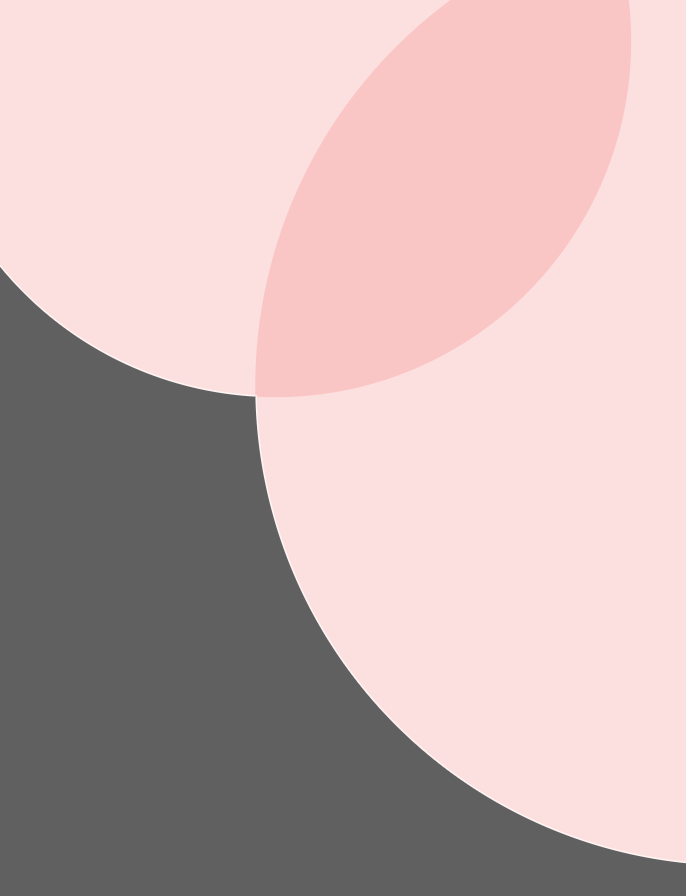
This background is drawn by a Shadertoy shader. Its source:

```glsl
// Lengths are fractions of the canvas height
const vec2  UPPER_CENTER = vec2(0.3073, 0.9538);
const float UPPER_RADIUS = 0.3971;
const vec2  LOWER_CENTER = vec2(0.8201, 0.5690);
const float LOWER_RADIUS = 0.5352;
const float RIM_WIDTH    = 0.0018;
const float RIM_STRENGTH = 0.75;

const vec3 GRAY    = vec3(0.376);
const vec3 BLUSH   = vec3(0.988, 0.876, 0.873);
const vec3 ROSE    = vec3(0.977, 0.775, 0.771);
const vec3 RIM     = vec3(1.0, 0.985, 0.98);

float circleDistance(vec2 p, vec2 center, float radius) {
    return length(p - center) - radius;
}

// Coverage of the inside of a shape, softened over one pixel
float coverage(float distanceToEdge) {
    return clamp(0.5 - distanceToEdge * iResolution.y, 0.0, 1.0);
}

void mainImage(out vec4 fragColor, in vec2 fragCoord) {
    vec2 p = fragCoord / iResolution.y;

    float upper = circleDistance(p, UPPER_CENTER, UPPER_RADIUS);
    float lower = circleDistance(p, LOWER_CENTER, LOWER_RADIUS);
    float outline = min(upper, lower);
    float overlap = max(upper, lower);

    // Both discs, with a deeper tint where they cross
    vec3 discs = mix(BLUSH, ROSE, coverage(overlap));

    // Thin pale rim just inside the joint outline
    float rim = 1.0 - coverage(outline + RIM_WIDTH);
    discs = mix(discs, RIM, rim * RIM_STRENGTH);

    fragColor = vec4(mix(GRAY, discs, coverage(outline)), 1.0);
}
```
